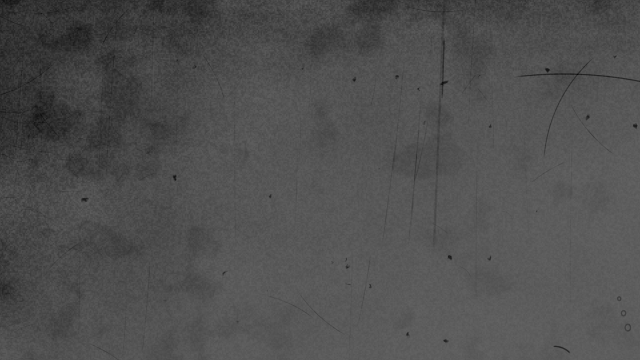
This texture is drawn by a Shadertoy shader. Its source:

```glsl
const float BASE_GREY = 0.368;
const float LEFT_SHADE = 0.125;
const float TOP_SHADE = 0.085;
const float CLOUD_DEPTH = 0.16;
const float GRAIN_CLEAN = 0.022;
const float GRAIN_DIRTY = 0.085;
const float GRAIN_SCALE = 270.0;
const float INK = 0.26;
const int VERTICALS = 26;
const int SCRATCHES = 40;
const int SPECKS = 34;
const int RINGS = 3;

float hash(vec2 p) {
    vec3 q = fract(p.xyx * 0.1031);
    q += dot(q, q.yzx + 33.33);
    return fract((q.x + q.y) * q.z);
}

vec4 hash4(float n) {
    return vec4(hash(vec2(n, 1.7)), hash(vec2(n, 5.3)),
                hash(vec2(n, 9.1)), hash(vec2(n, 14.9)));
}

float noise(vec2 p) {
    vec2 i = floor(p), f = fract(p);
    f = f * f * (3.0 - 2.0 * f);
    return mix(mix(hash(i), hash(i + vec2(1, 0)), f.x),
               mix(hash(i + vec2(0, 1)), hash(i + vec2(1, 1)), f.x), f.y);
}

float fbm(vec2 p) {
    float sum = 0.0, amp = 0.5;
    for (int i = 0; i < 5; i++) {
        sum += amp * noise(p);
        p = mat2(1.6, 1.2, -1.2, 1.6) * p + 7.3;
        amp *= 0.5;
    }
    return sum;
}

// Soft line from a to b, bowed sideways, fading at both ends
float stroke(vec2 p, vec2 a, vec2 b, float bow, float width) {
    vec2 d = b - a;
    float len = length(d);
    vec2 dir = d / len;
    float t = dot(p - a, dir) / len;
    float side = dot(p - a, vec2(-dir.y, dir.x)) - bow * 4.0 * t * (1.0 - t);
    float ends = smoothstep(0.0, 0.12, t) * smoothstep(1.0, 0.88, t);
    float soft = 0.7 / iResolution.y;
    return ends * (1.0 - smoothstep(width - soft, width + soft, abs(side)));
}

// Faint upright streaks and short random scratches
float scratches(vec2 p, float aspect) {
    float ink = 0.0;
    for (int i = 0; i < VERTICALS; i++) {
        vec4 r = hash4(float(i) + 20.0);
        vec2 a = vec2(r.x * aspect, r.y * 0.8 - 0.1);
        vec2 b = a + vec2(0.06 * (r.z - 0.3), 0.15 + 0.4 * r.w);
        ink += stroke(p, a, b, 0.006 * (r.w - 0.5), 0.0011) * (0.06 + 0.16 * r.z);
    }
    for (int i = 0; i < SCRATCHES; i++) {
        vec4 r = hash4(float(i) + 80.0);
        float angle = 6.2832 * r.z;
        vec2 a = vec2(r.x * r.x * aspect, r.y);
        vec2 b = a + (0.04 + 0.16 * r.w * r.w) * vec2(cos(angle), sin(angle));
        ink += stroke(p, a, b, 0.025 * (r.w - 0.5), 0.0011) * (0.08 + 0.24 * r.w);
    }
    return ink * (0.4 + 0.9 * noise(p * 45.0));
}

// Small ragged chips, some stretched
float specks(vec2 p, float aspect) {
    float ink = 0.0, soft = 1.0 / iResolution.y;
    vec2 ragged = 0.007 * (vec2(noise(p * 150.0), noise(p * 150.0 + 40.0)) - 0.5);
    for (int i = 0; i < SPECKS; i++) {
        vec4 r = hash4(float(i) + 160.0);
        float c = cos(3.0 * r.z), s = sin(3.0 * r.z);
        vec2 q = mat2(c, -s, s, c) * (p + ragged - vec2(r.x * aspect, r.y));
        q.x *= 0.35 + 0.65 * r.z;
        float radius = 0.0015 + 0.0042 * r.w * r.w;
        ink += (0.35 + 0.6 * r.w) * (1.0 - smoothstep(radius - soft, radius + soft, length(q)));
    }
    return ink;
}

void mainImage(out vec4 fragColor, in vec2 fragCoord) {
    vec2 p = fragCoord / iResolution.y;
    float aspect = iResolution.x / iResolution.y;

    // Broad grime from the left and top edges
    float left = exp(-p.x / 0.48) * smoothstep(-0.35, 0.5, p.y);
    float top = exp((p.y - 1.0) / 0.2);
    float dirt = clamp(left + 0.8 * top + 0.12, 0.0, 1.0);
    float clouds = fbm(p * 4.5 + 3.0) - 0.48;
    float smears = fbm(p * vec2(3.0, 22.0) + 11.0) - 0.48;
    float tone = BASE_GREY - LEFT_SHADE * left - TOP_SHADE * top;
    tone -= dirt * (CLOUD_DEPTH * clouds + 0.12 * top * smears);
    tone -= 0.05 * smoothstep(0.08, 0.28, fbm(p * 9.0 + 31.0) - 0.45) * (0.3 + dirt);

    // Wrinkled veins in the grimy area
    float vein = abs(fbm(p * vec2(5.0, 8.0) + 50.0) - 0.5);
    tone -= 0.045 * left * (1.0 - smoothstep(0.0, 0.014, vein));

    // Fine grain
    float grain = noise(p * GRAIN_SCALE) + 0.5 * noise(p * GRAIN_SCALE * 0.5 + 9.0) - 0.75;
    tone += grain * mix(GRAIN_CLEAN, GRAIN_DIRTY, dirt);

    // Scratches, chips, long streak, hairs and rings
    float ink = scratches(p, aspect) + specks(p, aspect);
    ink += 0.2 * stroke(p, vec2(1.204, 0.28), vec2(1.235, 1.04), 0.0, 0.003);
    ink += 0.55 * stroke(p, vec2(1.228, 0.72), vec2(1.234, 0.9), 0.0, 0.002);
    ink += 0.7 * stroke(p, vec2(1.42, 0.785), vec2(1.82, 0.765), 0.018, 0.0017);
    ink += 0.5 * stroke(p, vec2(1.51, 0.55), vec2(1.66, 0.85), 0.035, 0.0014);
    ink += 0.8 * stroke(p, vec2(1.535, 0.038), vec2(1.585, 0.018), 0.006, 0.002);
    for (int i = 0; i < RINGS; i++) {
        vec2 center = vec2(1.72 + 0.012 * float(i), 0.17 - 0.04 * float(i));
        float edge = abs(length((p - center) * vec2(1.2, 1.0)) - 0.005 - 0.002 * float(i));
        ink += 0.4 * (1.0 - smoothstep(0.0005, 0.004, edge));
    }
    tone -= INK * min(ink, 1.0);

    fragColor = vec4(vec3(clamp(tone, 0.04, 1.0)), 1.0);
}
```
